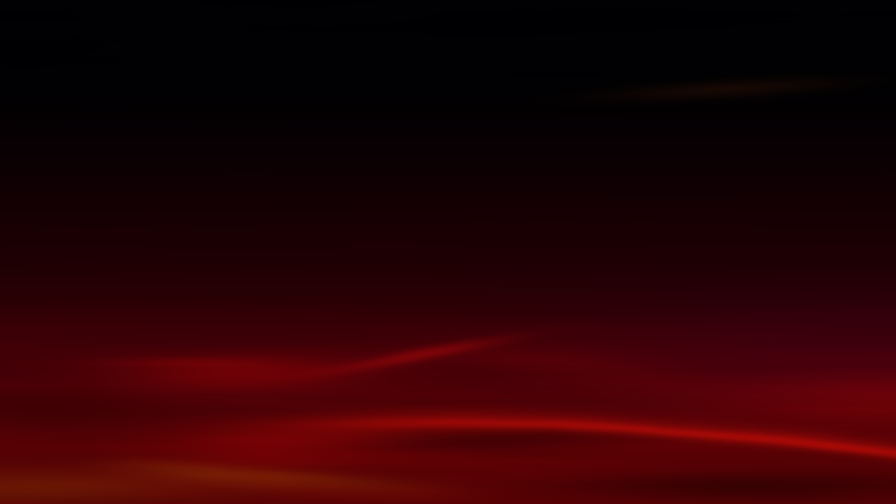
A Shadertoy shader for this background:

```glsl
float hash(vec2 p) {
    return fract(sin(dot(p, vec2(127.1, 311.7))) * 43758.5);
}

float noise(vec2 p) {
    vec2 cell = floor(p), f = fract(p);
    f = f * f * (3.0 - 2.0 * f);
    return mix(mix(hash(cell), hash(cell + vec2(1, 0)), f.x),
               mix(hash(cell + vec2(0, 1)), hash(cell + 1.0), f.x), f.y);
}

float fbm(vec2 p) {
    float sum = 0.0, weight = 0.5;
    for (int i = 0; i < 4; i++) {
        sum += weight * noise(p);
        p = p * 2.0 + 7.3;
        weight *= 0.5;
    }
    return sum;
}

// Soft elliptical glow, sheared by a slope
float glow(vec2 p, vec2 center, vec2 radius, float slope) {
    vec2 d = p - center;
    d.y -= slope * d.x;
    d /= radius;
    return exp(-dot(d, d));
}

// Band with separate softness above and below its centre line
float band(float offset, float above, float below) {
    float d = offset / (offset > 0.0 ? above : below);
    return exp(-d * d);
}

// Dusk gradient from the horizon up to the night
vec3 dusk(float y) {
    vec3 c = mix(vec3(0.36, 0.005, 0.015), vec3(0.27, 0.0, 0.025), smoothstep(0.05, 0.3, y));
    c = mix(c, vec3(0.115, 0.0, 0.012), smoothstep(0.25, 0.5, y));
    c = mix(c, vec3(0.04, 0.0, 0.012), smoothstep(0.46, 0.72, y));
    return mix(c, vec3(0.002, 0.001, 0.008), smoothstep(0.66, 0.84, y));
}

void mainImage(out vec4 fragColor, in vec2 fragCoord) {
    vec2 uv = fragCoord / iResolution.xy;
    float wisps = fbm(uv * vec2(3.0, 34.0)) - 0.47;
    vec2 p = uv + vec2(0.0, 0.012 * (fbm(uv * vec2(5.0, 9.0)) - 0.47));

    vec3 color = dusk(uv.y + 0.03 * wisps);
    color *= 1.0 + 0.28 * wisps;

    // Dark purple gaps between the clouds
    color *= 1.0 - 0.28 * glow(p, vec2(0.53, 0.125), vec2(0.13, 0.022), -0.03);
    color *= 1.0 - 0.4 * glow(p, vec2(0.84, 0.035), vec2(0.24, 0.035), 0.0);
    color *= 1.0 - 0.2 * glow(p, vec2(0.06, 0.18), vec2(0.14, 0.04), 0.0);
    color.b += 0.025 * glow(p, vec2(0.95, 0.32), vec2(0.3, 0.12), 0.0);

    // Upper left cloud with a tail rising to the right
    color += vec3(0.15, 0.005, 0.0) * glow(p, vec2(0.27, 0.258), vec2(0.13, 0.035), 0.06);
    color += vec3(0.08, 0.005, 0.0) * glow(p, vec2(0.2, 0.28), vec2(0.1, 0.012), 0.0);
    color += vec3(0.2, 0.015, 0.005) * glow(p, vec2(0.47, 0.297), vec2(0.09, 0.012), 0.3);
    color += vec3(0.06, 0.0, 0.0) * glow(p, vec2(0.65, 0.27), vec2(0.15, 0.03), -0.2);

    // Long bright streak sinking to the right
    float bend = p.x - 0.45;
    float streakY = p.y - 0.162 + 0.2 * bend * bend;
    float reach = smoothstep(0.25, 0.7, p.x);
    color += vec3(0.2, 0.02, 0.005) * reach * band(streakY, 0.02, 0.011);
    color += vec3(0.1, 0.012, 0.0) * reach * band(streakY, 0.009, 0.014);
    color += vec3(0.13, 0.01, 0.0) * glow(p, vec2(0.42, 0.155), vec2(0.16, 0.03), 0.05);
    color += vec3(0.12, 0.005, 0.0) * glow(p, vec2(1.0, 0.21), vec2(0.2, 0.05), 0.0);
    color += vec3(0.08, 0.0, 0.0) * glow(p, vec2(0.3, 0.11), vec2(0.1, 0.04), 0.0);

    // Amber light on the horizon
    float amberY = p.y - 0.075 + 0.13 * max(p.x - 0.15, 0.0);
    float amber = band(amberY, 0.016, 0.025) * smoothstep(0.06, 0.25, p.x)
                * smoothstep(0.58, 0.28, p.x);
    color += vec3(0.09, 0.09, 0.0) * amber;
    color += vec3(0.06, 0.08, 0.0) * glow(p, vec2(0.03, 0.03), vec2(0.2, 0.035), 0.0);

    // Faint wisp high in the dark
    color += vec3(0.085, 0.03, 0.005) * glow(uv, vec2(0.81, 0.823), vec2(0.12, 0.016), 0.1);

    fragColor = vec4(clamp(color, 0.0, 1.0), 1.0);
}
```
